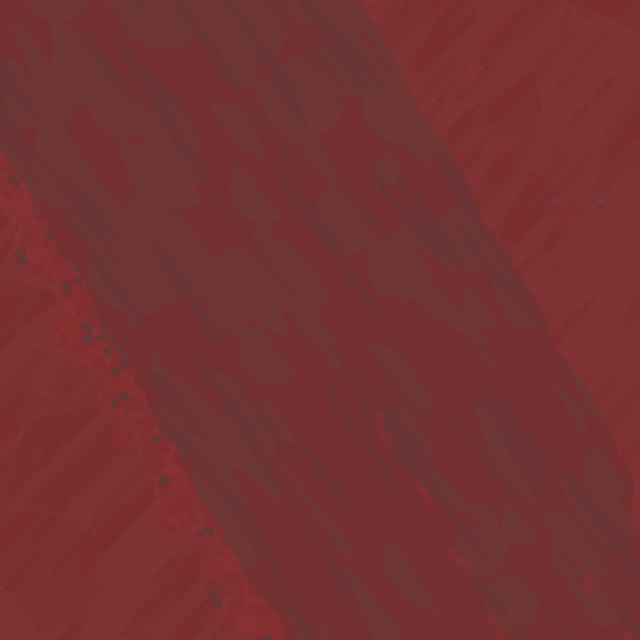
A WebGL 2 fragment shader for this texture:

```glsl
#version 300 es
precision highp float;
// A dark band of overlapping scales crossing streaked red stone, with a crumbled left rim.

uniform vec2 u_resolution;
out vec4 outColor;

// Colours
const vec3 SCALE_GREY   = vec3(0.430, 0.212, 0.208);
const vec3 SCALE_RED    = vec3(0.455, 0.188, 0.188);
const vec3 STREAK_DARK  = vec3(0.412, 0.200, 0.204);
const vec3 STONE_LIGHT  = vec3(0.500, 0.202, 0.202);
const vec3 STONE_DARK   = vec3(0.480, 0.172, 0.174);
const vec3 RIM_RED      = vec3(0.515, 0.188, 0.192);
const vec3 CRACK_GREY   = vec3(0.370, 0.215, 0.215);
const vec3 EMBER        = vec3(0.560, 0.130, 0.125);

// Layout: s runs across the band, t runs down along it
const vec2 ACROSS       = vec2(0.866, 0.500);
const vec2 ALONG        = vec2(0.500, -0.866);
const float BAND_LEFT   = 0.386;
const float BAND_RIGHT  = 0.980;
const float RIM_WIDTH   = 0.058;
const vec2 SCALE_ANCHOR = vec2(0.940, -0.508);
const vec2 SCALE_PITCH  = vec2(0.118, 0.108);
const vec2 SCALE_CUT    = vec2(0.993, -0.120);
const vec2 BAND_GRAIN   = vec2(0.600, -0.800);
const vec2 STONE_GRAIN  = vec2(0.660, 0.751);
const float SOFT        = 0.0012;

vec2 hash2(vec2 p) {
  vec3 q = fract(p.xyx * vec3(0.1031, 0.1030, 0.0973));
  q += dot(q, q.yzx + 33.33);
  return fract((q.xx + q.yz) * q.zy);
}

// Cellular noise: nearest distance, gap to the second nearest, cell value
vec3 cells(vec2 p) {
  vec2 home = floor(p);
  float near = 8.0, next = 8.0, value = 0.0;
  for (int j = -1; j <= 1; j++)
    for (int i = -1; i <= 1; i++) {
      vec2 id = home + vec2(i, j);
      float d = length(id + hash2(id) - p);
      if (d < near) { next = near; near = d; value = hash2(id + 71.0).x; }
      else next = min(next, d);
    }
  return vec3(near, next - near, value);
}

// Long thin shards that follow a grain direction
float shards(vec2 p, vec2 grain, vec2 density, float amount) {
  vec2 q = vec2(dot(p, vec2(-grain.y, grain.x)), dot(p, grain));
  vec3 c = cells(q * density + 40.0);
  return step(1.0 - amount, c.z) * smoothstep(0.0, 0.12, c.y);
}

// Overlapping discs, each sliced along the grain; returns grey coverage
float scales(vec2 st, float greyChance) {
  vec2 home = floor((st - SCALE_ANCHOR) / SCALE_PITCH + 0.5);
  float cover = 0.0;
  for (int j = -1; j <= 1; j++)
    for (int i = -1; i <= 1; i++) {
      vec2 id = home + vec2(i, j);
      vec2 rnd = hash2(id + 19.0);
      vec2 d = st - SCALE_ANCHOR - SCALE_PITCH * (id + 0.35 * (hash2(id + 53.0) - 0.5));
      float r = mix(0.066, 0.048, smoothstep(-0.35, 0.1, st.y)) * (0.8 + 0.3 * rnd.x);
      float shape = max(length(d) - r, dot(d, SCALE_CUT) - r * mix(-0.4, 0.9, rnd.y));
      float grey = step(rnd.x, greyChance);
      cover = mix(cover, grey, smoothstep(SOFT, -SOFT, shape));
    }
  return cover;
}

// Fine cracked debris laid over a base colour
vec3 crumble(vec3 base, vec2 p) {
  vec3 fine = cells(p * 75.0), coarse = cells(p * 24.0 + 9.0);
  vec3 c = base * (0.96 + 0.08 * fine.z);
  float crack = smoothstep(0.10, 0.02, fine.y) * step(0.45, coarse.z);
  c = mix(c, mix(CRACK_GREY, EMBER, step(0.72, coarse.z)), 0.65 * crack);
  return mix(c, CRACK_GREY, 0.8 * step(0.88, fine.z) * step(0.5, coarse.z));
}

vec3 stone(vec2 p, float s) {
  // Broad facets, more broken up on the right side
  float rightSide = step(0.7, s);
  vec3 facet = cells(p * mix(vec2(5.0, 6.0), vec2(11.0, 13.0), rightSide) + 3.0);
  vec2 shifted = p + 0.05 * facet.z * rightSide;
  float dark = 0.45 * facet.z * smoothstep(0.0, 0.05, facet.y);
  dark += 0.40 * shards(shifted, STONE_GRAIN, vec2(34.0, 5.0), 0.42);
  dark += 0.45 * shards(shifted, STONE_GRAIN, vec2(75.0, 9.0), 0.20);
  vec3 c = mix(STONE_LIGHT, STONE_DARK, dark);
  // Sparse clusters of debris on the right
  vec3 cluster = cells(p * 5.5 + 21.0);
  return mix(c, crumble(c, p), rightSide * smoothstep(0.16, 0.08, cluster.x));
}

vec3 band(vec2 p, vec2 st) {
  float upper = smoothstep(0.15, -0.65, st.y);
  float greyChance = 0.40 + 0.45 * upper;
  float grey = scales(st, greyChance);
  float sides = smoothstep(0.13, 0.30, abs(st.x - 0.685));
  float slivers = shards(p, BAND_GRAIN, vec2(30.0, 8.0), 0.22 + 0.25 * max(sides, upper));
  vec3 c = mix(SCALE_RED, SCALE_GREY, max(grey, slivers));
  c = mix(c, STREAK_DARK, 0.65 * shards(p, BAND_GRAIN, vec2(62.0, 6.0), 0.20 + 0.12 * sides));
  // Broken ember veins in the lower half
  float wobble = 0.006 * sin(st.y * 37.0) + 0.003 * sin(st.y * 113.0);
  float vein = smoothstep(0.007, 0.004, abs(st.x - 0.685 + wobble)) * step(-0.06, st.y);
  vein += smoothstep(0.010, 0.006, abs(st.x - 0.845 + wobble)) * step(0.37, st.y);
  vein *= smoothstep(0.0, 0.25, sin(st.y * 52.0 + 0.8));
  return mix(c, crumble(RIM_RED, p), 0.75 * vein);
}

void main() {
  vec2 p = gl_FragCoord.xy / u_resolution;
  vec2 st = vec2(dot(p, ACROSS), dot(p, ALONG));

  // Ragged left rim and scalloped right edge
  float ragged = 0.012 * (cells(p * 26.0).z - 0.5) + 0.004 * sin(st.y * 41.0);
  float left = BAND_LEFT + ragged;
  float scallop = 0.010 * abs(cos((st.y + 0.508) * 14.48));
  float right = BAND_RIGHT + scallop - 0.042 * smoothstep(0.27, 0.34, st.y);

  vec3 c = stone(p, st.x);
  float rim = smoothstep(-SOFT, SOFT, st.x - left + RIM_WIDTH - 1.2 * ragged) * step(st.x, 0.6);
  c = mix(c, crumble(RIM_RED, p), rim);
  float inside = smoothstep(-SOFT, SOFT, min(st.x - left, right - st.x));
  c = mix(c, band(p, st), inside);
  outColor = vec4(c, 1.0);
}
```
